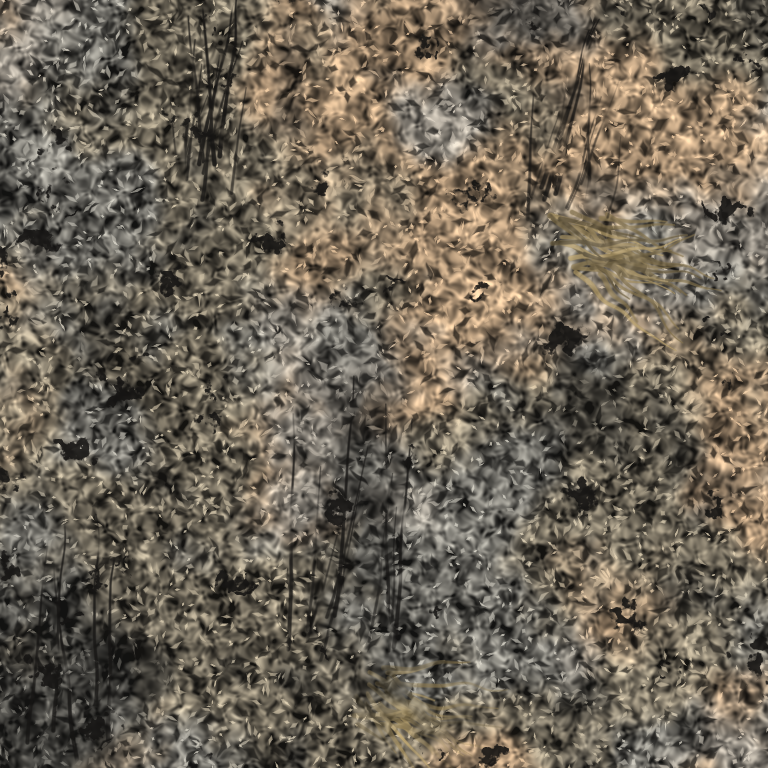
Reproduce this texture procedurally as a WebGL 1 fragment shader.

```glsl
precision highp float;
uniform vec2 u_resolution;

float hash(vec2 p) {
  return fract(sin(dot(p, vec2(127.1, 311.7))) * 43758.5453);
}

float noise(vec2 p) {
  vec2 i = floor(p), f = fract(p);
  f = f * f * (3.0 - 2.0 * f);
  return mix(mix(hash(i), hash(i + vec2(1, 0)), f.x),
             mix(hash(i + vec2(0, 1)), hash(i + vec2(1, 1)), f.x), f.y);
}

mat2 rotate(float a) {
  return mat2(cos(a), sin(a), -sin(a), cos(a));
}

float fbm(vec2 p) {
  float sum = 0.0, amp = 0.5;
  for (int i = 0; i < 4; i++) {
    sum += amp * noise(p);
    p = rotate(0.7) * p * 2.03 + 7.3;
    amp *= 0.5;
  }
  return sum / 0.9375;
}

// Distance to a tapering segment: x = distance, y = position along it
vec2 segment(vec2 p, vec2 a, vec2 b) {
  float t = clamp(dot(p - a, b - a) / dot(b - a, b - a), 0.0, 1.0);
  return vec2(length(p - mix(a, b, t)), t);
}

// Randomly turned chips, one per grid cell at most
float chips(vec2 p, float scale, float chance, float seed) {
  vec2 g = p * scale, cell = floor(g);
  float cover = 0.0, soft = max(0.12, scale / u_resolution.y);
  for (int y = -1; y <= 1; y++)
    for (int x = -1; x <= 1; x++) {
      vec2 id = cell + vec2(x, y);
      float h = hash(id + seed);
      vec2 c = id + vec2(hash(id + seed + 3.1), hash(id + seed + 8.7));
      vec2 d = rotate(6.28 * hash(id + seed + 5.3)) * (g - c);
      float shape = abs(d.x) * (0.45 + 0.4 * h / chance) + abs(d.y) * 1.3;
      cover = max(cover, step(h, chance) * (1.0 - smoothstep(0.3 - soft, 0.3 + soft, shape)));
    }
  return cover;
}

// Ragged holes and charred lumps
float pits(vec2 p) {
  vec2 g = p * 13.0 + 0.9 * (vec2(fbm(p * 55.0), fbm(p * 55.0 + 40.0)) - 0.5);
  float cover = 0.0;
  for (int y = -1; y <= 1; y++)
    for (int x = -1; x <= 1; x++) {
      vec2 id = floor(g) + vec2(x, y);
      vec2 c = id + vec2(hash(id + 2.0), hash(id + 6.0));
      float h = hash(id + 11.0);
      float r = step(h, 0.34) * (0.07 + 0.2 * pow(hash(id + 17.0), 3.0));
      float d = length((g - c) * vec2(0.85, 1.1));
      cover = max(cover, 1.0 - smoothstep(r - 0.04, r + 0.04, d + 0.05 * step(r, 0.01)));
    }
  return cover;
}

// Burnt upright stems rising from a root
float stems(vec2 p, vec2 root, vec2 rise, float spread) {
  float cover = 0.0, px = 1.0 / u_resolution.y;
  p.x += 0.009 * (noise(p * vec2(9.0, 17.0)) - 0.5);
  for (int i = 0; i < 11; i++) {
    vec2 id = vec2(float(i), root.x * 91.0);
    float h = hash(id);
    vec2 a = root + vec2(spread, 0.06) * (vec2(hash(id + 4.0), hash(id + 9.0)) - 0.5);
    vec2 b = a + rise * (0.35 + 0.65 * h) + vec2(0.07 * (hash(id + 13.0) - 0.5), 0.0);
    vec2 s = segment(p, a, b);
    float w = mix(0.0028, 0.0008, s.y) * (0.5 + 0.7 * h);
    cover = max(cover, (0.5 + 0.5 * h) * (1.0 - smoothstep(w - px, w + px, s.x)));
  }
  return cover * smoothstep(0.15, 0.45, noise(p * vec2(60.0, 28.0)));
}

// Fan of dry blades: x = cover, y = brightness
vec2 straw(vec2 p, vec2 root, float heading, float size) {
  vec2 blade = vec2(0.0, 0.5);
  float px = 1.0 / u_resolution.y;
  p += 0.012 * (vec2(noise(p * 28.0), noise(p * 28.0 + 9.0)) - 0.5);
  for (int i = 0; i < 34; i++) {
    vec2 id = vec2(float(i), root.x * 57.0);
    float h = hash(id), angle = heading + 1.3 * (hash(id + 3.0) - 0.5);
    vec2 a = root + size * 0.45 * (vec2(hash(id + 5.0), hash(id + 7.0)) - 0.5);
    vec2 s = segment(p, a, a + size * (0.3 + 0.6 * h) * vec2(cos(angle), sin(angle)));
    float w = mix(0.0032, 0.001, s.y);
    float c = 1.0 - smoothstep(w - px, w + px, s.x);
    blade = mix(blade, vec2(0.85, hash(id + 21.0)), c);
  }
  return blade;
}

void main() {
  vec2 p = gl_FragCoord.xy / u_resolution.y;
  vec2 q = p + 0.008 * (vec2(noise(p * 70.0), noise(p * 70.0 + 31.0)) - 0.5);

  // Gritty soil: broad patches, clods and fine grain
  float patches = fbm(p * 5.0 + 3.0);
  float tone = 0.425 + 0.42 * (patches - 0.5) + 0.28 * (noise(rotate(0.4) * q * 42.0) - 0.5);
  tone += 0.42 * (noise(rotate(0.9) * q * 100.0) - 0.5);
  tone += 0.42 * (noise(rotate(2.1) * q * 185.0) - 0.5);
  tone = mix(tone, 0.1, 0.7 * chips(q, 48.0, 0.3, 1.0));
  tone = mix(tone, 0.74, 0.7 * chips(q, 82.0, 0.22, 50.0));
  tone = mix(tone, 0.86, 0.75 * chips(q, 125.0, 0.1, 90.0));

  // Soot smears and blue-grey ash
  float soot = exp(-pow(length((p - vec2(0.47, 0.38)) / vec2(0.05, 0.18)), 2.0));
  soot += exp(-pow(length((p - vec2(0.05, 0.1)) / vec2(0.12, 0.17)), 2.0));
  soot += exp(-pow(length((p - vec2(0.7, 0.98)) / vec2(0.09, 0.05)), 2.0));
  soot += 0.8 * smoothstep(0.58, 0.75, fbm(p * 8.0 + 20.0));
  tone *= 1.0 - 0.5 * min(soot, 1.0) * (0.4 + 0.8 * noise(p * 45.0));
  float ash = smoothstep(0.48, 0.7, fbm(p * 7.0 + 60.0)) + 0.5 * soot;
  vec3 tint = mix(vec3(1.07, 1.0, 0.86), vec3(1.18, 1.0, 0.8), smoothstep(0.45, 0.65, patches));
  tint = mix(tint, vec3(1.0, 1.0, 0.97), min(ash, 1.0) * 0.75);
  vec3 color = tint * clamp(tone, 0.07, 0.92);

  // Dry grass tufts
  vec2 tuft = straw(p, vec2(0.76, 0.68), -0.3, 0.19);
  vec2 low = straw(p, vec2(0.49, 0.09), -0.4, 0.17);
  vec3 dry = vec3(0.68, 0.59, 0.39);
  color = mix(color, dry * (0.55 + 0.6 * tuft.y), tuft.x * 0.8);
  color = mix(color, dry * (0.55 + 0.6 * low.y), low.x * 0.65 * noise(p * 40.0 + 5.0) * 1.5);

  // Charred pits and stems
  float char = pits(p);
  char = max(char, stems(p, vec2(0.74, 0.74), vec2(0.05, 0.27), 0.13));
  char = max(char, stems(p, vec2(0.27, 0.77), vec2(0.02, 0.23), 0.08));
  char = max(char, stems(p, vec2(0.45, 0.17), vec2(0.04, 0.36), 0.16));
  char = max(char, stems(p, vec2(0.06, 0.02), vec2(0.0, 0.34), 0.18));
  color = mix(color, vec3(0.085, 0.08, 0.075), char * 0.9);
  gl_FragColor = vec4(color, 1.0);
}
```
